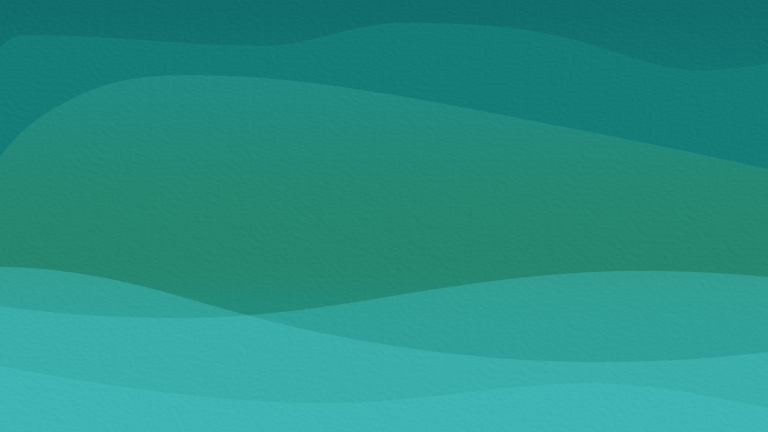
A WebGL 1 fragment shader for this background:

```glsl
precision highp float;
// Layered teal and green waves with translucent front swells and fine paper grain.

uniform vec2 u_resolution;

const vec3 BACK_TOP = vec3(0.064, 0.435, 0.425);
const vec3 BACK_LOW = vec3(0.070, 0.460, 0.450);
const vec3 RIDGE_COLOR = vec3(0.080, 0.490, 0.470);
const vec3 HILL_TOP = vec3(0.130, 0.545, 0.515);
const vec3 HILL_MID = vec3(0.145, 0.530, 0.435);
const vec3 HILL_LOW = vec3(0.135, 0.555, 0.490);
const vec3 WATER_TINT = vec3(0.270, 0.750, 0.760);
const float LEFT_OPACITY = 0.43;
const float RIGHT_OPACITY = 0.39;
const float FRONT_OPACITY = 0.42;
const float GRAIN_CELLS = 210.0;
const float GRAIN_STRENGTH = 0.016;

float hash(vec2 p) {
    return fract(sin(dot(p, vec2(127.1, 311.7))) * 43758.5453);
}

float noise(vec2 p) {
    vec2 i = floor(p);
    vec2 f = fract(p);
    f = f * f * (3.0 - 2.0 * f);
    float low = mix(hash(i), hash(i + vec2(1.0, 0.0)), f.x);
    float high = mix(hash(i + vec2(0.0, 1.0)), hash(i + 1.0), f.x);
    return mix(low, high, f.y);
}

// Cubic Hermite piece; each knot holds x, height and slope.
float bend(float x, vec3 a, vec3 b) {
    float w = b.x - a.x;
    float t = clamp((x - a.x) / w, 0.0, 1.0);
    float r = 1.0 - t;
    return mix(a.y, b.y, t * t * (3.0 - 2.0 * t))
        + w * t * r * (a.z * r - b.z * t);
}

float curve(float x, vec3 a, vec3 b, vec3 c, vec3 d) {
    if (x < b.x) return bend(x, a, b);
    if (x < c.x) return bend(x, b, c);
    return bend(x, c, d);
}

// Wave outlines, from back to front.
float ridgeHeight(float x) {
    vec3 crest = vec3(0.521, 0.947, 0.0);
    if (x < crest.x) {
        return curve(x, vec3(0.0, 0.889, 2.13), vec3(0.036, 0.919, 0.0),
                     vec3(0.345, 0.894, 0.0), crest);
    }
    return curve(x, crest, vec3(0.775, 0.894, -0.57),
                 vec3(0.911, 0.837, 0.0), vec3(1.0, 0.854, 0.36));
}

float hillHeight(float x) {
    vec3 shoulder = vec3(0.098, 0.775, 0.89);
    if (x < shoulder.x) return bend(x, vec3(0.0, 0.637, 2.4), shoulder);
    return curve(x, shoulder, vec3(0.247, 0.826, 0.0),
                 vec3(0.729, 0.708, -0.338), vec3(1.0, 0.609, -0.39));
}

float leftSwell(float x) {
    return curve(x, vec3(0.0, 0.382, 0.0), vec3(0.26, 0.301, -0.53),
                 vec3(0.781, 0.162, 0.0), vec3(1.0, 0.185, 0.21));
}

float rightSwell(float x) {
    vec3 trough = vec3(0.234, 0.264, 0.0);
    if (x < trough.x) return bend(x, vec3(0.0, 0.292, -0.27), trough);
    return curve(x, trough, vec3(0.495, 0.310, 0.30),
                 vec3(0.833, 0.373, 0.0), vec3(1.0, 0.359, -0.16));
}

float frontSwell(float x) {
    return curve(x, vec3(0.0, 0.153, -0.34), vec3(0.43, 0.067, 0.0),
                 vec3(0.768, 0.113, 0.0), vec3(1.0, 0.056, -0.36));
}

// Smooth coverage below an outline.
float below(float y, float height) {
    float edge = 0.75 / u_resolution.y;
    return smoothstep(-edge, edge, height - y);
}

void main() {
    vec2 p = gl_FragCoord.xy / u_resolution;

    // Opaque back layers
    vec3 color = mix(BACK_LOW, BACK_TOP, smoothstep(0.82, 1.0, p.y));
    color = mix(color, RIDGE_COLOR, below(p.y, ridgeHeight(p.x)));
    vec3 hill = mix(HILL_MID, HILL_TOP, smoothstep(0.46, 0.84, p.y));
    hill = mix(HILL_LOW, hill, smoothstep(0.25, 0.40, p.y));
    color = mix(color, hill, below(p.y, hillHeight(p.x)));

    // Translucent swells brighten where they overlap
    color = mix(color, WATER_TINT, LEFT_OPACITY * below(p.y, leftSwell(p.x)));
    color = mix(color, WATER_TINT, RIGHT_OPACITY * below(p.y, rightSwell(p.x)));
    color = mix(color, WATER_TINT, FRONT_OPACITY * below(p.y, frontSwell(p.x)));

    // Embossed paper grain
    vec2 g = p * vec2(u_resolution.x / u_resolution.y, 1.0) * GRAIN_CELLS;
    g.x *= 0.7;
    color += GRAIN_STRENGTH * (noise(g) - noise(g + vec2(0.5, 0.8)));

    gl_FragColor = vec4(color, 1.0);
}
```
